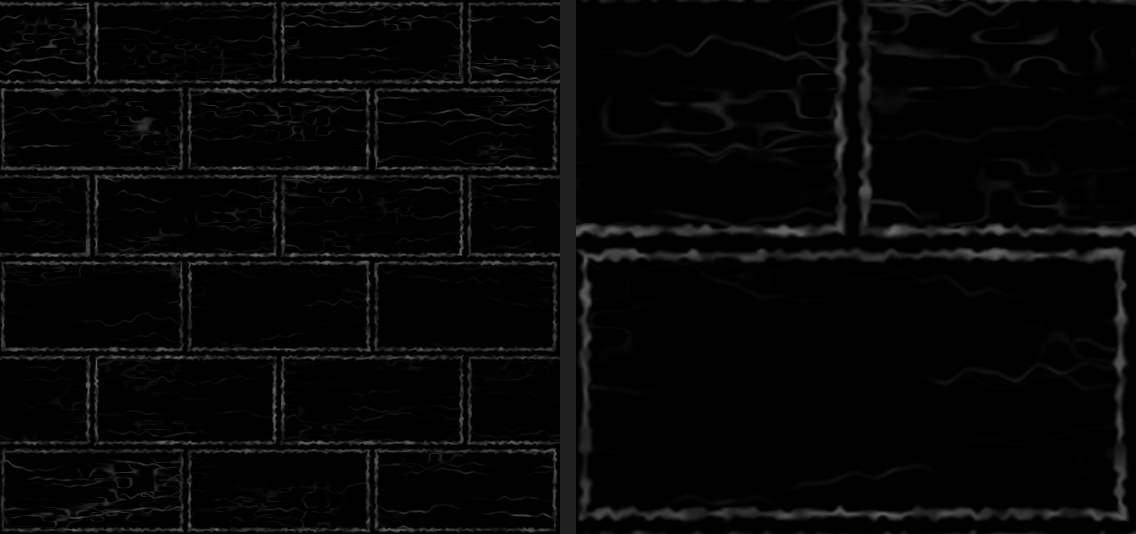
Left: the whole. Right: its middle third, enlarged.
Reproduce this texture map procedurally as a Shadertoy shader.

```glsl
#define BRICKS_ACROSS 3.0
#define ROWS 6
#define RIM_INSET 0.022
#define RIM_WIDTH 0.0125
#define RIM_LEVEL 0.42
#define RIM_ROUGHNESS 0.013
#define STRANDS 8
#define STRAND_WIDTH 0.007
#define STRAND_LEVEL 0.50
#define FLECK_LEVEL 0.38
#define JOINT_SHIFT 0.006

// Row joints as fractions of the height; two courses are slightly taller
const float joints[ROWS + 1] = float[](0.0, 0.163, 0.338, 0.515, 0.677, 0.839, 1.0);

float hash(vec2 p) {
    vec3 h = fract(vec3(p.xyx) * 0.1031);
    h += dot(h, h.yzx + 33.33);
    return fract((h.x + h.y) * h.z);
}

float noise(vec2 p) {
    vec2 cell = floor(p), f = fract(p);
    f = f * f * (3.0 - 2.0 * f);
    float low = mix(hash(cell), hash(cell + vec2(1, 0)), f.x);
    float high = mix(hash(cell + vec2(0, 1)), hash(cell + vec2(1, 1)), f.x);
    return mix(low, high, f.y);
}

// Bright, chipped outline just inside the mortar joint
float rim(vec2 local, float height, vec2 seed, float px) {
    vec2 side = min(local, vec2(1.0, height) - local);
    float edge = min(side.x, side.y);
    vec2 q = local + seed;
    edge += (noise(q * 65.0) - 0.5) * RIM_ROUGHNESS;
    float band = 1.0 - smoothstep(0.0, RIM_WIDTH + 0.5 * px, abs(edge - RIM_INSET));
    float grain = mix(0.25, 1.0, noise(q * 42.0 + 7.0));
    float fade = mix(0.55, 1.15, noise(q * 7.0 + 19.0));
    return RIM_LEVEL * band * grain * fade;
}

// Broken cracks that wander along the length of a brick
float strands(vec2 local, float height, vec2 seed, float px) {
    float light = 0.0;
    for (int i = 0; i < STRANDS; i++) {
        float k = float(i);
        vec2 lane = seed + vec2(0.0, 13.0 * k + 3.0);
        float x = local.x + seed.x;
        float y = height * (k + hash(lane)) / float(STRANDS);
        y += (noise(vec2(x * 5.0, lane.y)) - 0.5) * 0.06;
        y += (noise(vec2(x * 24.0, lane.y + 5.0)) - 0.5) * 0.028;
        float line = 1.0 - smoothstep(0.0, STRAND_WIDTH + 0.5 * px, abs(local.y - y));
        float gaps = smoothstep(0.42, 0.8, noise(vec2(x * 4.0, lane.y + 8.0)));
        gaps *= mix(0.2, 1.0, noise(vec2(x * 30.0, lane.y + 2.0)));
        light = max(light, line * gaps * mix(0.3, 1.0, hash(lane + 4.0)));
    }
    return STRAND_LEVEL * light;
}

// Short curled scratches gathered in patches
float flecks(vec2 q) {
    float contour = 1.0 - smoothstep(0.0, 0.13, abs(noise(q * vec2(15.0, 38.0)) - 0.5));
    float patches = smoothstep(0.55, 0.85, noise(q * vec2(3.0, 9.0) + 41.0));
    return FLECK_LEVEL * contour * patches * noise(q * 33.0 + 11.0);
}

void mainImage(out vec4 fragColor, in vec2 fragCoord) {
    vec2 uv = fragCoord / iResolution.xy;
    float px = BRICKS_ACROSS / iResolution.x;
    float rowScale = iResolution.y * px;

    // Find the course, then the brick in running bond
    int row = 0;
    for (int i = 1; i < ROWS; i++) row += int(step(joints[i], uv.y));
    float height = (joints[row + 1] - joints[row]) * rowScale;
    float x = uv.x * BRICKS_ACROSS + JOINT_SHIFT + 0.5 * mod(float(row), 2.0);
    vec2 local = vec2(fract(x), (uv.y - joints[row]) * rowScale);
    vec2 brick = vec2(mod(floor(x), BRICKS_ACROSS), float(row));
    vec2 seed = brick * vec2(17.0, 23.0) + 5.0;

    // Wear differs per brick and grows toward the top and bottom courses
    float course = smoothstep(0.1, 0.5, abs(uv.y - 0.42));
    float wear = mix(0.12, 1.0, hash(seed + 2.0)) * mix(0.4, 1.0, course);

    float inside = step(RIM_INSET, min(min(local.x, 1.0 - local.x), min(local.y, height - local.y)));
    float scratches = max(strands(local, height, seed, px), flecks(local + seed));
    float light = max(rim(local, height, seed, px), inside * wear * scratches);
    fragColor = vec4(vec3(clamp(light, 0.0, 1.0)), 1.0);
}
```
